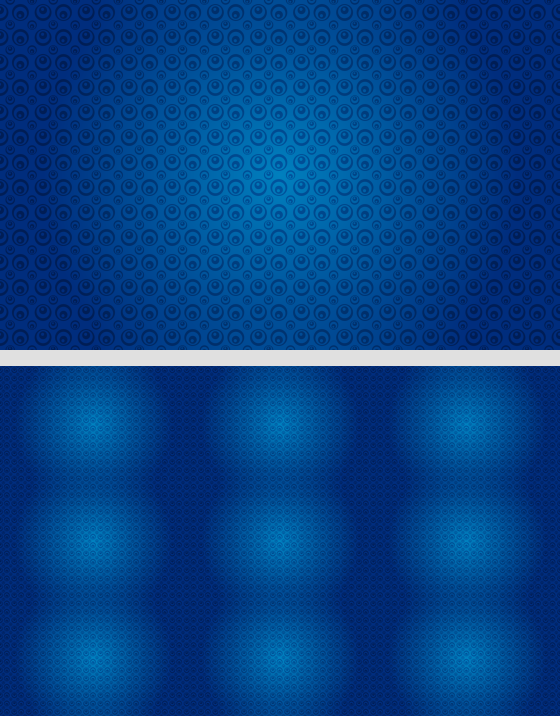
Top, the tile; bottom, the same tile 3 across and 3 down.
Give the GLSL for this pattern, as a WebGL 1 fragment shader.

```glsl
precision highp float;
// Staggered rows of large and small eccentric rings, dark on a glowing blue ground.

uniform vec2 u_resolution;

const vec2 REPEATS = vec2(13.0, 14.0);

// Antialiased filled circle; aa is the width of one pixel.
float disc(vec2 p, vec2 center, float radius, float aa) {
  return 1.0 - smoothstep(-0.7 * aa, 0.7 * aa, length(p - center) - radius);
}

// Nested off-centre circles, alternately filled and hollow, in a unit radius.
float eccentricRings(vec2 p, float aa) {
  return disc(p, vec2(0.0), 1.0, aa)
       - disc(p, vec2(0.0, 0.10), 0.78, aa)
       + disc(p, vec2(0.0, 0.27), 0.47, aa)
       - disc(p, vec2(-0.06, 0.38), 0.18, aa);
}

// Two large and two small motifs per cell; lengths are in cell heights.
float ringPattern(vec2 uv, float cellWidth, float pixel) {
  float coverage = 0.0;
  for (int i = 0; i < 4; i++) {
    float k = float(i);
    float isSmall = mod(k, 2.0);
    float radius = mix(0.337, 0.188, isSmall);
    vec2 center = vec2(0.0, 0.5 - 0.5 * isSmall);
    center.x = k < 2.0 ? 0.236 * isSmall : mix(0.474, 0.745, isSmall);

    // Nearest wrapped copy; the second pair hangs upside down.
    vec2 p = fract(uv * REPEATS - center + 0.5) - 0.5;
    p.x *= cellWidth;
    p.y *= k < 2.0 ? 1.0 : -1.0;
    coverage += eccentricRings(p / radius, pixel / radius);
  }
  return clamp(coverage, 0.0, 1.0);
}

// Central glow, flattened towards the top and bottom so that it wraps.
float centralGlow(vec2 uv, float aspect) {
  vec2 p = abs(uv - 0.5);
  float overshoot = max(p.y - 0.35, 0.0);
  p.y -= overshoot * overshoot / 0.3;
  p.x *= aspect;
  return clamp(1.0 - length(p) / 0.68, 0.0, 1.0);
}

void main() {
  vec2 uv = gl_FragCoord.xy / u_resolution;
  float aspect = u_resolution.x / u_resolution.y;
  float cellWidth = aspect * REPEATS.y / REPEATS.x;
  float pixel = REPEATS.y / u_resolution.y;

  float glow = centralGlow(uv, aspect);
  vec3 ground = mix(vec3(0.0, 0.175, 0.49), vec3(0.0, 0.50, 0.745), glow);

  // The rings shade the ground, less strongly in blue near the centre.
  vec3 shade = vec3(1.0, 0.66, mix(0.68, 0.84, glow));
  float rings = ringPattern(uv, cellWidth, pixel);

  gl_FragColor = vec4(ground * mix(vec3(1.0), shade, rings), 1.0);
}
```
